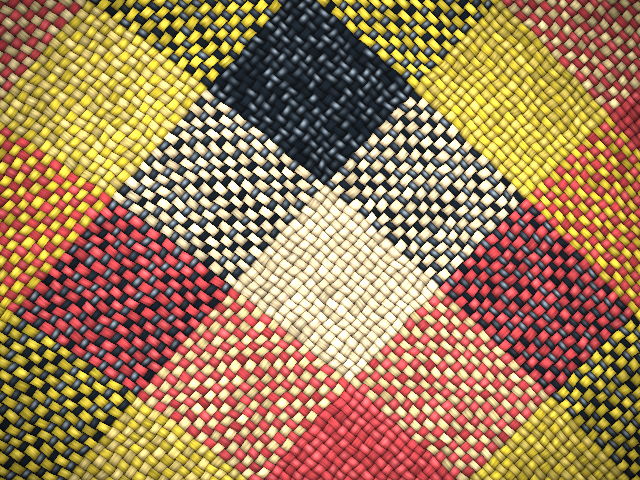
This texture is drawn by a WebGL 2 fragment shader. Its source:

```glsl
#version 300 es
precision highp float;
// Diagonal plaited mat: two crossing families of dyed straw strips in four colours.
uniform vec2 u_resolution;
out vec4 outColor;

float hash(vec2 p) {
    p = fract(p * vec2(0.1731, 0.2897));
    p += dot(p, p.yx + 27.13);
    return fract((p.x + p.y) * p.x * 31.7);
}

vec2 gradientAt(vec2 cell) {
    float angle = 6.2832 * hash(cell);
    return vec2(cos(angle), sin(angle));
}

float gradientNoise(vec2 p) {
    vec2 i = floor(p), f = p - i;
    vec2 w = f * f * f * (f * (f * 6.0 - 15.0) + 10.0);
    vec2 e = vec2(1.0, 0.0);
    float low = mix(dot(gradientAt(i), f), dot(gradientAt(i + e), f - e), w.x);
    float high = mix(dot(gradientAt(i + e.yx), f - e.yx), dot(gradientAt(i + 1.0), f - 1.0), w.x);
    return mix(low, high, w.y);
}

// Bands repeat as cream, red, yellow, dark
vec3 dye(float k) {
    if (k < 0.5) return vec3(1.0, 0.91, 0.72);
    if (k < 1.5) return vec3(0.82, 0.29, 0.31);
    if (k < 2.5) return vec3(0.92, 0.82, 0.24);
    return vec3(0.10, 0.13, 0.16);
}

// Bands along x and y, with the slight bulge of the cloth undone by iteration
vec2 bandCoords(vec2 p) {
    float down = 0.0, side = 0.0;
    for (int i = 0; i < 5; i++) {
        side = (p.x - 0.010 - 0.026 * down + 0.0031 * side * side) / 0.2153;
        down = (0.1146 - p.y - 0.0069 * side * side) / 0.2066;
    }
    return 0.5 * vec2(down + side, down - side);
}

// Dark straw is cut narrower than the light kinds
float halfWidth(float strip, float stripsPerBand) {
    return mod(floor((strip + 0.5) / stripsPerBand), 4.0) > 2.5 ? 0.34 : 0.43;
}

void main() {
    vec2 p = (gl_FragCoord.xy - 0.5 * u_resolution) / u_resolution.y;
    const float stripsPerBand = 15.0;

    // Weave lattice, made a little uneven by hand
    vec2 lattice = bandCoords(p) * stripsPerBand;
    lattice += 0.35 * vec2(gradientNoise(lattice * 0.33), gradientNoise(lattice * 0.33 + 41.0));
    float blur = 0.5 * length(fwidth(lattice));
    vec2 cell = floor(lattice);
    vec2 local = lattice - cell - 0.5;

    // Alternate which family lies on top; long ends reach past the neighbour's side
    bool firstOver = mod(cell.x + cell.y, 2.0) < 0.5;
    float side = firstOver ? local.x : local.y;
    if (abs(side) > halfWidth(firstOver ? cell.x : cell.y, stripsPerBand)) {
        vec2 hop = sign(side) * (firstOver ? vec2(1.0, 0.0) : vec2(0.0, 1.0));
        cell += hop;
        local -= hop;
        firstOver = !firstOver;
    }
    vec2 strips = firstOver ? cell : cell.yx;
    float across = firstOver ? local.x : local.y;
    float along = firstOver ? local.y : local.x;
    vec2 bands = mod(floor((strips + 0.5) / stripsPerBand), 4.0);
    bool isDark = bands.x > 2.5;

    // Yellow and red tint the cream they cross
    vec3 straw = dye(bands.x);
    if (bands.x < 0.5 && bands.y > 1.5 && bands.y < 2.5)
        straw = mix(straw, vec3(0.84, 0.74, 0.25), 0.5 + 0.3 * smoothstep(-0.3, 0.3, p.x));
    if (bands.x < 0.5 && bands.y > 0.5 && bands.y < 1.5) straw *= vec3(0.93, 0.92, 0.82);

    // Tone per strip, per crossing, and along the fibres
    float family = firstOver ? 3.0 : 71.0;
    float tone = 0.90 + 0.16 * hash(vec2(strips.x, family)) + 0.24 * (hash(cell + family) - 0.5);
    tone += 0.26 * gradientNoise(vec2((strips.x + across) * 5.0, (strips.y + along) * 0.8 + family));
    straw *= tone;

    // Rounded crossing, dipping into warm shadow at both ends
    float width = halfWidth(strips.x, stripsPerBand);
    float reach = 1.0 - halfWidth(strips.y, stripsPerBand);
    vec2 corner = abs(vec2(across, along)) - vec2(width, reach) + 0.14;
    float edge = length(max(corner, 0.0)) + min(max(corner.x, corner.y), 0.0) - 0.15;
    float cover = 1.0 - smoothstep(-blur, blur, edge);
    float arch = cos(along / reach * 1.3) * (0.84 + 0.16 * cos(across * 6.0));
    float light = 0.57 + 0.56 * arch - 0.22 * (local.x + local.y);
    vec3 color = straw * mix(vec3(1.0, 0.86, 0.80), vec3(1.0), clamp(light, 0.0, 1.0)) * light;

    // Pale sheen near the crown, stronger and cool on dark straw
    vec2 glint = vec2(across + 0.10, along + 0.08) * vec2(4.0, 2.5);
    float sheen = exp(-dot(glint, glint)) * smoothstep(0.1, 0.9, hash(cell + 19.0));
    color += sheen * (isDark ? vec3(0.52, 0.55, 0.57) : vec3(0.18, 0.18, 0.18));

    // Shaded gaps, then the corner falloff
    color = mix(straw * 0.16 + 0.05, color, cover);
    color *= 1.09 - 0.62 * smoothstep(0.38, 1.0, length(p * vec2(0.95, 1.1)));
    outColor = vec4(clamp(color, 0.0, 1.0), 1.0);
}
```
